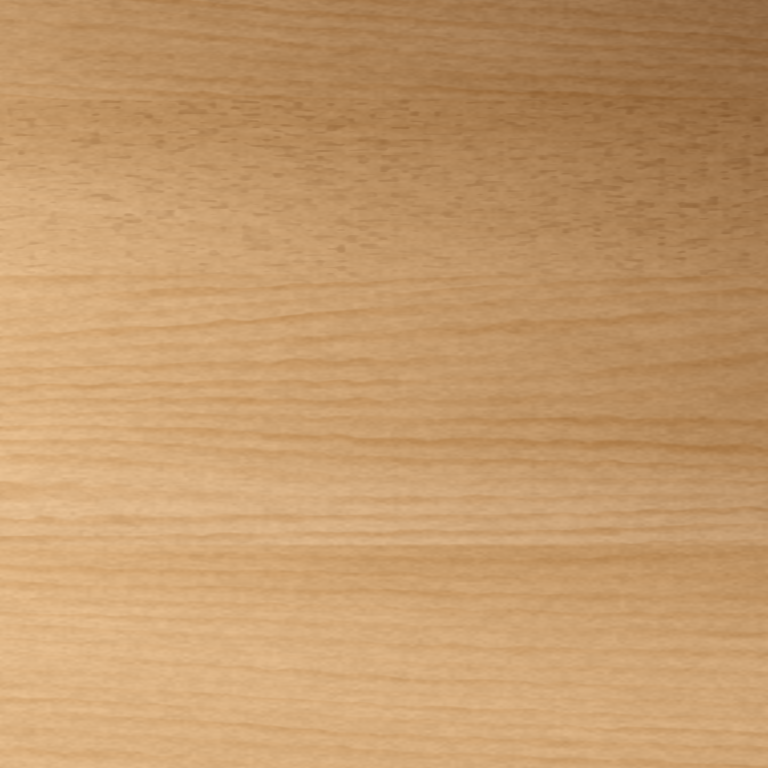
Write a three.js fragment shader that draws this texture.

```glsl
#define SHADE_COLOR vec3(0.550, 0.395, 0.250)
#define LIGHT_COLOR vec3(0.900, 0.742, 0.555)
#define MID_WARMTH vec3(0.000, 0.010, 0.022)
#define RING_TINT vec3(0.036, 0.056, 0.074)
#define PORE_TINT vec3(0.072, 0.076, 0.072)
#define SEAMS vec3(0.290, 0.642, 0.870)
#define SEAM_SOFTNESS 0.003
#define RING_DENSITY 47.0
#define FIBER_CONTRAST 0.036
#define BAND_CONTRAST 0.036

varying vec2 vUv;

float hash(vec2 p) {
  return fract(sin(dot(p, vec2(12.9898, 78.233))) * 43758.5453);
}

float noise(vec2 p) {
  vec2 cell = floor(p);
  vec2 f = fract(p);
  f = f * f * (3.0 - 2.0 * f);
  float low = mix(hash(cell), hash(cell + vec2(1.0, 0.0)), f.x);
  float high = mix(hash(cell + vec2(0.0, 1.0)), hash(cell + 1.0), f.x);
  return mix(low, high, f.y);
}

// Growth rings: a slow rise to a thin dark line, then a quick fall
float growthRings(vec2 p, float grain, float seed) {
  float phase = grain * RING_DENSITY + 1.8 * noise(vec2(p.x * 1.6 + seed, grain * 12.0));
  phase += 0.24 * noise(vec2(p.x * 34.0, grain * 110.0 + seed));
  float along = fract(phase);
  float line = smoothstep(0.30, 0.80, along) * (1.0 - smoothstep(0.80, 1.0, along));
  float ring = floor(phase) * 7.0 + seed;
  float fade = noise(vec2(p.x * 3.0, ring)) * 0.75 + noise(vec2(p.x * 19.0, ring + 3.0)) * 0.4;
  return line * mix(0.1, 1.15, fade);
}

// Short dark dashes lying along the grain
float poreFlecks(vec2 p, float seed) {
  vec2 q = vec2(p.x * 72.0, p.y * 245.0 + 1.5 * noise(p * 12.0)) + seed;
  float patches = mix(0.45, 1.0, noise(p * vec2(7.0, 22.0) + seed));
  return smoothstep(0.56, 0.95, noise(q)) * patches;
}

// Colour offset of one board from the plain lit wood
vec3 board(vec2 p, float seed, float slope, float rings, float pores) {
  float bend = 0.030 * noise(vec2(p.x * 1.7, p.y * 4.0) + seed);
  float grain = p.y - slope * p.x + bend;
  float bands = noise(vec2(p.x * 1.5 + seed, grain * 16.0)) - 0.5;
  float streaks = noise(vec2(p.x * 8.0, grain * 120.0 + seed)) - 0.5;
  vec3 offset = vec3(0.85, 1.0, 1.15) * (BAND_CONTRAST * bands + 0.024 * streaks);
  offset -= RING_TINT * rings * growthRings(p, grain, seed);
  return offset - PORE_TINT * pores * poreFlecks(p, seed);
}

// Light falls from the lower left and fades to the upper right
float lighting(vec2 p) {
  float sideFall = mix(0.20, 0.56, smoothstep(0.0, 0.6, p.y));
  return 0.955 - p.x * sideFall - 0.36 * smoothstep(0.55, 1.05, p.y);
}

void main() {
  vec2 p = vUv;
  vec3 seam = smoothstep(SEAMS - SEAM_SOFTNESS, SEAMS + SEAM_SOFTNESS, vec3(p.y));

  // Four boards, stacked upwards
  float rise = 0.065 * smoothstep(0.38, 0.64, p.y) + 0.008;
  vec3 offset = board(p, 3.0, -0.035, 0.7, 0.15);
  offset = mix(offset, board(p, 17.0, rise, 1.1, 0.25), seam.x);
  offset = mix(offset, board(p, 31.0, -0.01, 0.2, 0.85), seam.y);
  offset = mix(offset, board(p, 47.0, -0.055, 0.8, 0.35), seam.z);

  // Tone drifts within boards, darker just below a seam
  float drift = smoothstep(0.17, 0.29, p.y) * (1.0 - seam.x);
  drift += 0.7 * smoothstep(0.76, 0.87, p.y) * (1.0 - seam.z);
  float paleStrip = seam.x * (1.0 - smoothstep(0.34, 0.41, p.y));

  float light = lighting(p);
  vec3 color = mix(SHADE_COLOR, LIGHT_COLOR, light) + offset;
  color -= MID_WARMTH * max(4.0 * light * (1.0 - light), 0.0);
  color += vec3(0.012, 0.020, 0.030) * paleStrip - vec3(0.020, 0.028, 0.036) * drift;

  // Fine fibres and soft mottling
  float fiber = noise(p * vec2(95.0, 250.0)) + 0.7 * noise(p * vec2(190.0, 300.0) + 9.0) - 0.85;
  color += FIBER_CONTRAST * fiber;

  gl_FragColor = vec4(clamp(color, 0.0, 1.0), 1.0);
}
```
